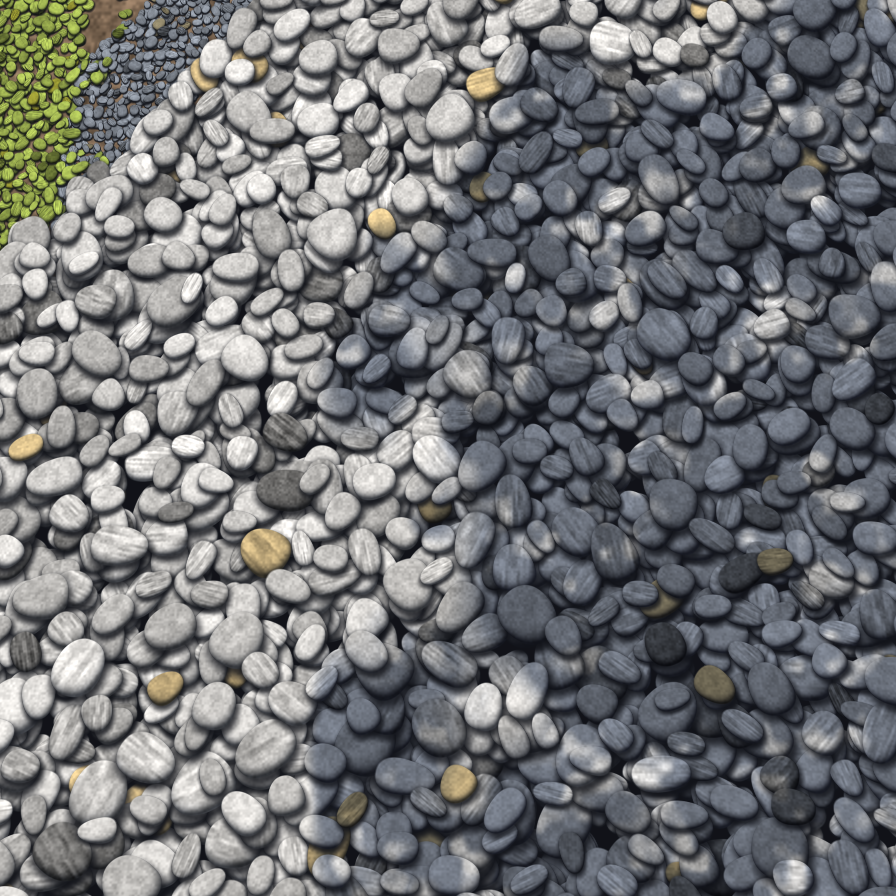
Reproduce this texture procedurally as a WebGL 1 fragment shader.

```glsl
precision highp float;
// A heap of smooth grey pebbles, half in sun and half in dappled tree shade,
// with gravel, soil and leaves behind its upper left edge. Stacked jittered
// grids of egg-shaped domes are painted back to front with contact shadows.
uniform vec2 u_resolution;

const vec3 GAP = vec3(0.065, 0.072, 0.095);
const vec3 SUN_LOW = vec3(0.22, 0.23, 0.25);
const vec3 SUN_HIGH = vec3(0.86, 0.85, 0.835);
const vec3 SHADE_LOW = vec3(0.09, 0.10, 0.135);
const vec3 SHADE_HIGH = vec3(0.44, 0.465, 0.51);
const vec3 OCHRE = vec3(1.0, 0.89, 0.66);
const vec3 LIGHT_DIR = vec3(-0.20, 0.54, 0.82);
const float HEAP = 0.0;
const float GRAVEL = 1.0;
const float LEAVES = 2.0;

vec3 hash3(vec2 p, float seed) {
  vec3 a = fract((p.xyx + seed * vec3(17.3, 31.7, 17.3)) * vec3(0.1031, 0.1030, 0.0973));
  a += dot(a, a.yxz + 33.33);
  return fract((a.xxy + a.yzz) * a.zyx);
}

float noise(vec2 p) {
  vec2 i = floor(p), f = fract(p);
  f = f * f * (3.0 - 2.0 * f);
  float low = mix(hash3(i, 0.0).x, hash3(i + vec2(1, 0), 0.0).x, f.x);
  float high = mix(hash3(i + vec2(0, 1), 0.0).x, hash3(i + vec2(1, 1), 0.0).x, f.x);
  return mix(low, high, f.y);
}

mat2 rotation(float angle) {
  float c = cos(angle), s = sin(angle);
  return mat2(c, s, -s, c);
}

// Positive beyond the upper left border of the heap.
float beyondHeap(vec2 q) {
  return q.y - 1.07 * q.x - 1.5;
}

// Positive where a piece of the given kind may lie.
float region(vec2 c, float kind) {
  float e = beyondHeap(c);
  if (kind == HEAP) return -e;
  if (kind == GRAVEL) return min(e + 0.05, min(0.20 - e, c.x + 0.57));
  return min(e + 0.02, 0.10 * noise(c * 22.0) - 0.59 - c.x);
}

// Amount of sunlight: a ragged shade border with flecks of light in the shade.
float sunlight(vec2 p) {
  float border = 0.47 + 0.28 * smoothstep(0.72, 1.0, p.y)
    + 0.24 * (noise(p * 5.0 + 3.0) - 0.5) + 0.16 * (noise(p * 19.0) - 0.5);
  float open = 1.0 - smoothstep(-0.035, 0.035, p.x - border);
  float fleck = smoothstep(0.56, 0.80, 0.65 * noise(p * 23.0 + 9.0) + 0.35 * noise(p * 55.0));
  return max(open, 0.85 * fleck);
}

// Distance from the centre of an egg-shaped stone, 1 on its outline.
float eggDistance(vec2 u, float taper) {
  u.y *= 1.0 + taper * u.x;
  vec2 s = pow(abs(u), vec2(2.25));
  return pow(s.x + s.y, 1.0 / 2.25);
}

vec3 stoneColour(vec2 u, float d, mat2 turn, float ratio, float sun, vec3 trait, vec2 q) {
  vec2 slope = turn * (u * vec2(ratio, 1.0)) * min(d, 1.0);
  vec3 normal = normalize(vec3(slope, sqrt(max(0.0, 1.0 - d * d)) + 0.24));
  float lit = smoothstep(0.0, 0.84, dot(normal, LIGHT_DIR));
  vec3 colour = mix(mix(SHADE_LOW, SHADE_HIGH, lit), mix(SUN_LOW, SUN_HIGH, lit), sun);
  float albedo = mix(0.80, 1.10, trait.x) * (trait.y > 0.94 ? 0.62 : 1.0);
  float bands = noise(vec2(u.x * 1.6, u.y * 7.0 + u.x * 1.5) + trait.xy * 90.0) - 0.5;
  albedo += bands * mix(0.06, 0.34, step(0.62, trait.z));
  albedo += 0.14 * (noise(q * 110.0) - 0.5) + 0.16 * (noise(q * 330.0) - 0.5);
  return colour * albedo * (trait.y < 0.025 ? OCHRE : vec3(1.0));
}

// Paints one jittered, turned grid of stones over the colour below.
vec3 scatter(vec3 under, vec2 q, float cell, float seed, float kind, vec3 tint, float sun, float pixel) {
  mat2 gridTurn = rotation(seed * 1.37 + 0.4);
  vec2 base = floor(gridTurn * q / cell);
  for (int j = -1; j <= 1; j++) {
    for (int i = -1; i <= 1; i++) {
      vec2 id = base + vec2(float(i), float(j));
      vec3 place = hash3(id, seed + 1.0);
      vec3 form = hash3(id, seed + 21.0);
      vec2 centre = (id + 0.5 + 0.54 * (place.xy - 0.5)) * gridTurn * cell;
      if (region(centre, kind) < 0.0) continue;
      float longRadius = cell * mix(0.36, 0.63, form.x * form.x);
      float ratio = mix(0.56, 0.92, form.y);
      vec2 radii = longRadius * vec2(1.0, ratio);
      mat2 turn = rotation(2.9 * (place.z - 0.5));
      float taper = 0.5 * (form.z - 0.5);
      vec2 offset = q - centre;
      vec2 shadowOffset = offset - vec2(0.08, -0.20) * radii.y;
      float shadowDistance = eggDistance((shadowOffset * turn) / radii, taper);
      under = mix(under, GAP, 0.80 * (1.0 - smoothstep(0.85, 1.32, shadowDistance)));
      vec2 u = (offset * turn) / radii;
      float d = eggDistance(u, taper);
      float cover = 1.0 - smoothstep(-pixel, pixel, (d - 1.0) * radii.y);
      if (cover > 0.0) {
        vec3 trait = hash3(id, seed + 47.0);
        under = mix(under, tint * stoneColour(u, d, turn, ratio, sun, trait, q), cover);
      }
    }
  }
  return under;
}

void main() {
  vec2 p = gl_FragCoord.xy / min(u_resolution.x, u_resolution.y);
  // Farther stones, higher up, look smaller.
  float depthScale = 1.0 + 0.4 * p.y;
  vec2 q = vec2((p.x - 0.5) * depthScale, p.y + 0.2 * p.y * p.y);
  float pixel = 0.8 * depthScale / min(u_resolution.x, u_resolution.y);
  float sun = sunlight(p);
  vec3 colour = GAP;

  // Ground behind the heap.
  if (beyondHeap(q) > -0.12) {
    float soil = 0.6 * noise(q * 60.0) + 0.4 * noise(q * 190.0);
    colour = mix(vec3(0.27, 0.22, 0.17), vec3(0.70, 0.58, 0.47), soil);
    for (int k = 0; k < 3; k++) {
      float seed = float(k);
      colour = scatter(colour, q, 0.017, seed + 8.0, GRAVEL, vec3(0.64, 0.68, 0.74), sun, pixel);
      colour = scatter(colour, q, 0.021, seed + 12.0, LEAVES, vec3(0.76, 0.86, 0.40), sun, pixel);
    }
  }

  // The heap, from its deepest stones to the top ones.
  for (int k = 0; k < 6; k++) {
    colour = scatter(colour, q, 0.062, float(k), HEAP, vec3(1.0), sun, pixel);
  }
  gl_FragColor = vec4(clamp(colour, 0.0, 1.0), 1.0);
}
```
